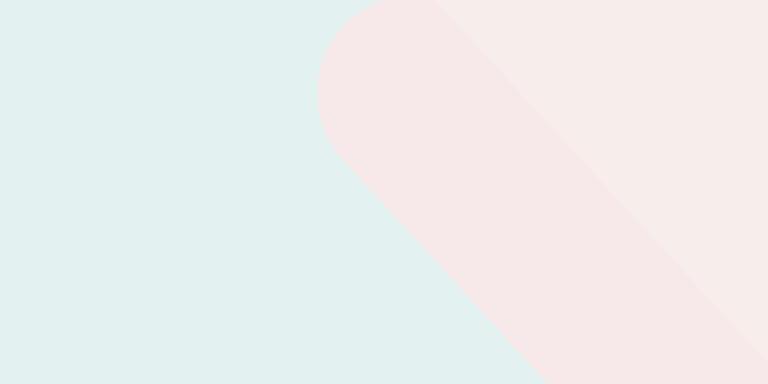
This background is drawn by a Shadertoy shader. Its source:

```glsl
const vec3 MINT = vec3(0.890, 0.946, 0.941);
const vec3 ROSE = vec3(0.969, 0.914, 0.912);
const vec3 CREAM = vec3(0.969, 0.932, 0.924);

// Lengths are in canvas heights, measured from the canvas centre.
const vec2 BAND_START = vec2(0.083, 0.258);
const vec2 BAND_DIRECTION = vec2(0.675, -0.738);
const float BAND_RADIUS = 0.258;
const vec2 PANEL_POINT = vec2(0.133, 0.5);
const vec2 PANEL_NORMAL = vec2(0.737, 0.676);

// Signed distance to a band with one round end, running on without limit.
float roundedBand(vec2 p, vec2 start, vec2 direction, float radius) {
    vec2 offset = p - start;
    float along = max(dot(offset, direction), 0.0);
    return length(offset - direction * along) - radius;
}

// Signed distance to a half plane, negative on the side of the normal.
float halfPlane(vec2 p, vec2 point, vec2 normal) {
    return -dot(p - point, normalize(normal));
}

float coverage(float signedDistance) {
    return clamp(0.5 - signedDistance * iResolution.y, 0.0, 1.0);
}

void mainImage(out vec4 fragColor, in vec2 fragCoord) {
    vec2 p = (fragCoord - 0.5 * iResolution.xy) / iResolution.y;

    float band = roundedBand(p, BAND_START, normalize(BAND_DIRECTION), BAND_RADIUS);
    float panel = halfPlane(p, PANEL_POINT, PANEL_NORMAL);

    // Layers from back to front
    vec3 color = mix(MINT, ROSE, coverage(band));
    color = mix(color, CREAM, coverage(panel));

    fragColor = vec4(color, 1.0);
}
```
